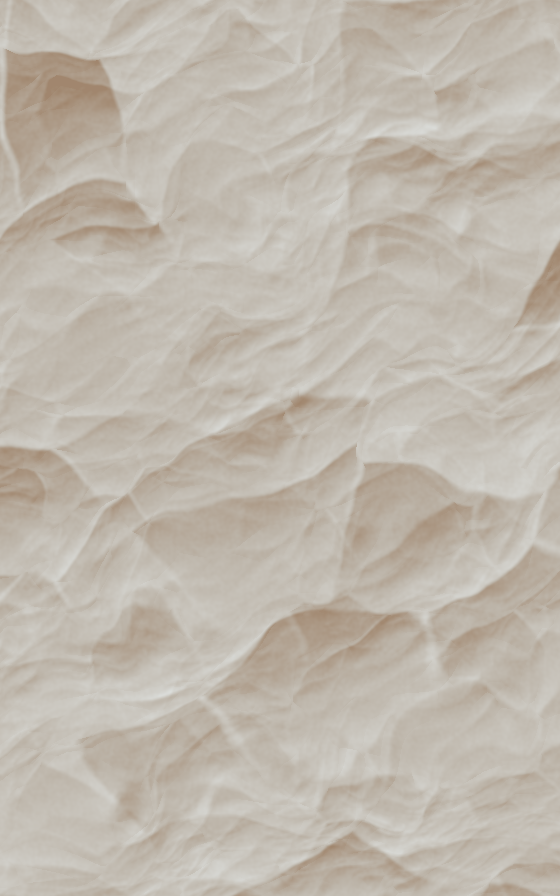
Write a WebGL 1 fragment shader that draws this texture.

```glsl
precision highp float;

// Crumpled cream paper under soft light from above.
// Warped Voronoi facets give shaded folds and embossed creases, ridged
// gradient noise adds wrinkles, and a fine noise gives the paper tooth.

uniform vec2 u_resolution;

const vec3 SHADOW = vec3(0.665, 0.585, 0.505);
const vec3 BODY = vec3(0.735, 0.702, 0.655);
const vec3 LIGHT = vec3(0.800, 0.788, 0.760);

vec2 hash2(vec2 p) {
  vec3 q = fract(p.xyx * vec3(0.1031, 0.1030, 0.0973));
  q += dot(q, q.yzx + 33.33);
  return fract((q.xx + q.yz) * q.zy);
}

float cornerRamp(vec2 cell, vec2 corner, vec2 f) {
  return dot(hash2(cell + corner) * 2.0 - 1.0, f - corner);
}

float gradientNoise(vec2 p) {
  vec2 i = floor(p);
  vec2 f = fract(p);
  vec2 u = f * f * f * (f * (f * 6.0 - 15.0) + 10.0);
  float low = mix(cornerRamp(i, vec2(0.0), f), cornerRamp(i, vec2(1.0, 0.0), f), u.x);
  float high = mix(cornerRamp(i, vec2(0.0, 1.0), f), cornerRamp(i, vec2(1.0), f), u.x);
  return mix(low, high, u.y);
}

vec2 warp(vec2 p, float scale, float amount) {
  vec2 q = p * scale;
  return p + amount * vec2(gradientNoise(q + 17.3), gradientNoise(q + 61.7));
}

// Turns and stretches space so that folds lean up to the right.
vec2 lean(vec2 p) {
  vec2 axis = vec2(0.88, 0.47);
  return vec2(dot(p, axis) * 0.78, dot(p, vec2(-axis.y, axis.x)) * 1.2);
}

// Height of the wrinkles: ridges where the noise crosses zero.
float wrinkleHeight(vec2 p) {
  float height = 0.0;
  float scale = 4.5;
  float weight = 1.0;
  for (int i = 0; i < 4; i++) {
    height -= abs(gradientNoise(p * scale + float(i) * 23.7)) * weight / scale;
    scale *= 1.9;
    weight *= 0.85;
  }
  return height;
}

float wrinkleSlope(vec2 p, vec2 light) {
  float reach = 0.005;
  return (wrinkleHeight(p + light * reach) - wrinkleHeight(p - light * reach)) / (2.0 * reach);
}

// Tone change from one layer of folds: facets darken below their upper
// edge, creases are bright on the lit side and dark on the other.
float folds(vec2 p, vec2 light, float shade, float crease, float width) {
  vec2 cell = floor(p);
  vec2 nearest = vec2(8.0);
  vec2 second = vec2(8.0);
  vec2 id = cell;
  for (int y = -1; y <= 1; y++) {
    for (int x = -1; x <= 1; x++) {
      vec2 c = cell + vec2(float(x), float(y));
      vec2 r = c + hash2(c) - p;
      if (dot(r, r) < dot(nearest, nearest)) {
        second = nearest;
        nearest = r;
        id = c;
      } else if (dot(r, r) < dot(second, second)) {
        second = r;
      }
    }
  }
  vec2 across = normalize(second - nearest);
  float border = dot(0.5 * (nearest + second), across);
  float depth = hash2(id + 41.0).x;
  float fall = smoothstep(-0.55, 0.6, -dot(nearest, light));
  float dark = depth * depth * fall * smoothstep(0.0, width, border);
  float d = border / width;
  float emboss = -dot(across, light) * d * exp(1.0 - d);
  float ridge = 0.5 * exp(-d * d * 3.0);
  float presence = smoothstep(-0.2, 0.35, gradientNoise(p * 0.9 + 7.0));
  return crease * presence * (emboss + ridge) - shade * dark;
}

vec3 paperColor(float tone) {
  vec3 low = mix(SHADOW, BODY, min(tone, 0.5) * 2.0);
  return low + (LIGHT - BODY) * max(tone * 2.0 - 1.0, 0.0);
}

void main() {
  vec2 p = gl_FragCoord.xy / u_resolution.x;
  vec2 lightWay = normalize(lean(vec2(-0.3, 0.95)));
  vec2 q = lean(warp(warp(p, 4.0, 0.10), 14.0, 0.018));

  // Broad folds, then smaller and fainter ones.
  float tone = 0.83 + 0.22 * gradientNoise(p * 2.2 + 3.0);
  tone += folds(q * 4.0 + 5.0, lightWay, 0.85, 0.22, 0.040);
  tone += folds(q * 7.5 + 31.0, lightWay, 0.42, 0.20, 0.060);
  tone += folds(q * 14.0 + 77.0, lightWay, 0.12, 0.15, 0.110);

  // Wrinkles gather in patches and leave smooth panels between.
  float patches = smoothstep(-0.35, 0.35, gradientNoise(p * 3.5 + 90.0));
  tone -= mix(0.06, 0.19, patches) * wrinkleSlope(q, lightWay);

  // Paper tooth.
  tone += 0.10 * gradientNoise(p * 120.0) + 0.05 * gradientNoise(p * 55.0);
  gl_FragColor = vec4(paperColor(clamp(tone, -0.25, 1.45)), 1.0);
}
```
